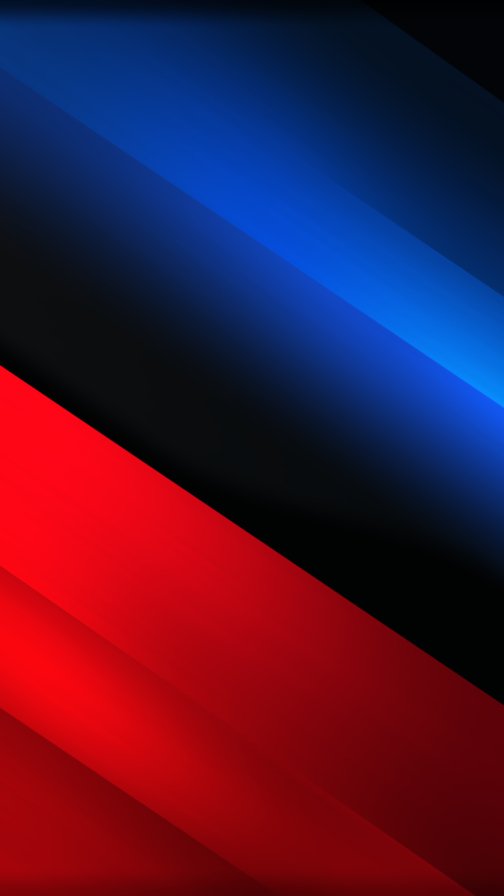
Give the GLSL for this background, as a WebGL 2 fragment shader.

```glsl
#version 300 es
precision highp float;

uniform vec2 u_resolution;
out vec4 fragColor;

float hash(vec2 p) {
    return fract(sin(dot(p, vec2(12.99, 78.23))) * 43758.5);
}

float noise(vec2 p) {
    vec2 i = floor(p), f = fract(p);
    f = f * f * (3.0 - 2.0 * f);
    return mix(mix(hash(i), hash(i + vec2(1, 0)), f.x),
               mix(hash(i + vec2(0, 1)), hash(i + vec2(1, 1)), f.x), f.y);
}

// Smoothed step across a diagonal edge
float edge(float at, float d) {
    float w = 1.2 / u_resolution.x;
    return smoothstep(at - w, at + w, d);
}

// Upper panel: bright along its lower rim, with a faint fold and a dark corner
vec3 upperBlue(float x, float d) {
    float rise = 0.134 - d;
    vec3 rim = mix(vec3(0.03, 0.21, 0.50), vec3(0.02, 0.30, 0.86), smoothstep(0.0, 0.6, x));
    rim = mix(rim, vec3(0.03, 0.57, 1.0), smoothstep(0.5, 1.05, x) * exp(-rise * 6.0));
    float fade = smoothstep(-0.02, 0.56, rise);
    vec3 color = mix(rim, vec3(0.015, 0.07, 0.14), fade);
    float fold = 1.0 - edge(-0.086, d);
    color *= 1.0 - 0.30 * fold * smoothstep(0.55, 0.95, x) * exp(-(rise - 0.22) * 4.0);
    return mix(vec3(0.012, 0.016, 0.03), color, edge(-0.477 + 0.04 * (x - 0.85), d));
}

// Middle panel: blue light sinking into charcoal, then black
vec3 middleShade(float x, float d) {
    float depth = d - 0.134;
    vec3 glow = mix(vec3(0.05, 0.18, 0.46), vec3(0.07, 0.30, 0.84), smoothstep(0.0, 0.85, x));
    glow = mix(glow, vec3(0.07, 0.36, 1.0), smoothstep(0.75, 1.0, x) * exp(-depth * 9.0));
    vec3 charcoal = mix(vec3(0.05, 0.055, 0.06), vec3(0.02, 0.035, 0.045), x);
    vec3 color = mix(glow, charcoal, smoothstep(-0.04, 0.39, depth));
    float curve = 0.70 - 0.20 * smoothstep(0.3, 1.0, x);
    return mix(color, vec3(0.005, 0.006, 0.008), smoothstep(curve - 0.06, curve + 0.02, d));
}

// Lower panel: red sheet, rounded fold and bottom flap
vec3 redSheets(float x, float d) {
    float sheet = mix(1.0, 0.36, smoothstep(0.08, 1.02, x));
    sheet *= 1.0 - 0.22 * smoothstep(0.80, 1.12, d) * smoothstep(0.0, 0.4, x);

    float across = (d - 1.125) / 0.28;
    float fold = mix(0.97, 0.48, smoothstep(0.05, 0.65, x));
    fold *= 0.80 + 0.22 * sin(3.14159 * clamp(across, 0.0, 1.0));
    fold += 0.14 * exp(-abs(across) * 9.0) * smoothstep(0.1, 0.6, x);

    float flap = mix(0.64, 0.44, smoothstep(0.0, 0.5, x));
    flap *= 0.88 + 0.12 * smoothstep(1.403, 1.55, d);

    float light = mix(sheet, fold, edge(1.122 + 0.02 * x, d));
    light = mix(light, flap, edge(1.404, d));
    return light * vec3(1.0, 0.025, 0.09 - 0.03 * smoothstep(0.9, 1.3, d));
}

void main() {
    // Canvas widths, measured downward from the top left
    vec2 p = vec2(gl_FragCoord.x, u_resolution.y - gl_FragCoord.y) / u_resolution.x;
    float height = u_resolution.y / u_resolution.x;
    float d = p.y - 0.675 * p.x;

    vec3 color = mix(upperBlue(p.x, d), middleShade(p.x, d), edge(0.134, d));
    color = mix(color, redSheets(p.x, d), edge(0.7245, d));

    // Faint brushed grain along the diagonal
    color *= 0.985 + 0.03 * noise(vec2(p.x * 5.0, d * 70.0));

    // Darkened top and bottom borders
    color *= 0.35 + 0.65 * smoothstep(0.0, 0.06, p.y);
    color *= 0.75 + 0.25 * smoothstep(0.0, 0.06, height - p.y);
    fragColor = vec4(color, 1.0);
}
```
